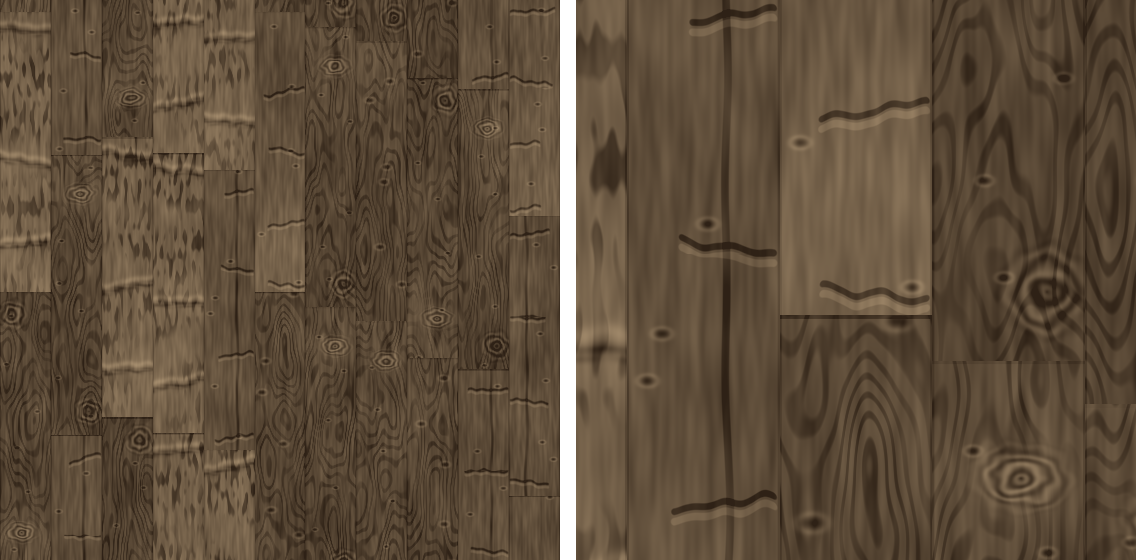
Left, the full canvas; right, a detail of the centre.
Write a Shadertoy shader that draws this texture.

```glsl
const float COLUMNS = 11.0;
const float PLANK_LENGTH = 5.5; // in plank widths
const vec3 DARK_WOOD = vec3(0.18, 0.13, 0.085);
const vec3 PALE_WOOD = vec3(0.60, 0.51, 0.395);

// Plank kinds
const int GRAIN = 0, GRAIN_FLIPPED = 1, GRAIN_PLAIN = 2, SPECKLED = 3, CRACKED = 4, SMOOTH = 5;
const int FIRST_KIND[11] = int[11](3, 0, 3, 3, 4, 5, 0, 2, 1, 0, 4);
const int SECOND_KIND[11] = int[11](1, 4, 1, 3, 3, 2, 0, 0, 2, 4, 5);
const float JOINT[11] = float[11](0.021, 0.276, 0.245, 0.273, 0.303, 0.021,
                                  0.048, 0.074, 0.139, 0.159, 0.385);

float hash(vec2 p) {
    return fract(sin(dot(p, vec2(127.1, 311.7))) * 43758.5);
}

float corner(vec2 cell, vec2 offset) {
    float angle = 6.2832 * hash(cell);
    return dot(vec2(cos(angle), sin(angle)), offset);
}

// Gradient noise, about -1 to 1
float noise(vec2 p) {
    vec2 i = floor(p), f = fract(p);
    vec2 u = f * f * f * (f * (f * 6.0 - 15.0) + 10.0);
    vec2 e = vec2(1.0, 0.0);
    float low = mix(corner(i, f), corner(i + e, f - e), u.x);
    float high = mix(corner(i + e.yx, f - e.yx), corner(i + 1.0, f - 1.0), u.x);
    return 1.4 * mix(low, high, u.y);
}

float fibres(vec2 q, float seed) {
    return 0.6 * noise(q * vec2(10.0, 1.1) + seed) + 0.5 * noise(q * vec2(21.0, 2.6) - seed);
}

float bump(float x, float width) {
    return exp(-x * x / (width * width));
}

// Soft-edged segment; px is the pixel size
float crack(vec2 q, vec2 a, vec2 b, float width, float px) {
    vec2 ab = b - a;
    float along = clamp(dot(q - a, ab) / dot(ab, ab), 0.0, 1.0);
    return 1.0 - smoothstep(width - px, width + px, length(q - a - ab * along));
}

// Concentric rings around a dark core
float knot(vec2 r, float radius, float ringRate, float seed) {
    float d = length(r) + 0.05 * noise(r * 6.0 + seed);
    float rings = 0.26 * sin(d * ringRate) * (1.0 - smoothstep(0.3 * radius, radius, d));
    return rings - 0.3 * bump(d, 0.18 * radius);
}

// Small dark eyes with a pale rim
float pinKnots(vec2 q, float seed, float size) {
    float tone = 0.0;
    for (float i = 0.0; i < 6.0; i++) {
        float across = mix(0.12, 0.9, hash(vec2(i, seed)));
        float down = (i + hash(vec2(seed, i + 9.0))) * PLANK_LENGTH / 6.0;
        float d = length((q - vec2(across, down)) * vec2(1.0, 1.6));
        tone += 0.2 * bump(d - 1.6 * size, 0.6 * size) - 0.4 * bump(d, size);
    }
    return tone;
}

float crossCracks(vec2 q, float seed, float start, float spacing, float left, float px) {
    float tone = 0.0;
    q.y += 0.06 * noise(vec2(q.x * 5.0, seed + floor(q.y)));
    for (float i = 0.0; i < 4.0; i++) {
        float slant = 0.3 * (hash(vec2(seed, i)) - 0.5);
        float begin = left + 0.35 * hash(vec2(i, seed + 4.0));
        vec2 a = vec2(begin, start + i * spacing - slant);
        vec2 b = vec2(0.96, start + i * spacing);
        tone -= 0.42 * crack(q, a, b, 0.022, px);
        tone += 0.2 * crack(q - vec2(0.0, 0.065), a, b, 0.025, px);
    }
    return tone;
}

float grainTone(vec2 q, float seed, bool bigKnot) {
    float field = 2.0 * noise(q * vec2(1.8, 0.55) + seed) + 0.3 * noise(q * vec2(5.0, 1.6) - seed);
    float rings = smoothstep(0.0, 0.9, sin(field * 17.0));
    float fade = 0.7 + 0.5 * noise(q * vec2(2.5, 0.9) + seed * 2.0);
    vec2 r = (q - vec2(0.58, 0.77)) * vec2(1.0, 1.5);
    float near = bigKnot ? bump(length(r), 0.4) : 0.0;
    float tone = 0.46 - 0.27 * rings * fade * (1.0 - near) - 0.018 * q.y;
    if (bigKnot) {
        float wedge = 0.18 * (1.0 + r.y / 0.95);
        float inside = 1.0 - smoothstep(wedge - 0.03, wedge + 0.03, abs(r.x));
        tone -= 0.2 * inside * smoothstep(0.12, 0.25, -r.y);
        tone += 0.1 * near + knot(r, 0.42, 62.0, seed);
        tone += knot(q - vec2(0.75, 5.05), 0.4, 55.0, seed + 3.0);
    }
    return tone + pinKnots(q, seed, bigKnot ? 0.035 : 0.06);
}

float speckledTone(vec2 q, float seed) {
    float density = smoothstep(-0.5, 0.2, noise(q * vec2(0.8, 1.1) + seed)) * (1.0 - 0.09 * q.y);
    float dashes = smoothstep(0.0, 0.35, noise(q * vec2(11.0, 2.8) - seed));
    float tone = 0.63 + 0.018 * q.y - 0.48 * dashes * density;
    // Saw bands: a pale ridge above a broken shadow
    for (float i = 0.0; i < 3.0; i++) {
        float slant = 0.4 * (hash(vec2(seed, i)) - 0.4);
        float h = q.y - 0.25 - 2.6 * i + 0.5 * i * (i - 1.0) + slant * (q.x - 0.5);
        h += 0.06 * noise(vec2(q.x * 4.0, seed + i));
        float broken = 0.6 + 0.6 * noise(q * vec2(5.0, 16.0) + seed);
        tone += 0.25 * bump(h, 0.06) - 0.42 * broken * bump(h - 0.13, 0.06);
    }
    return tone;
}

float plankTone(vec2 q, int kind, float seed, float px) {
    if (kind == GRAIN_FLIPPED) q.y = PLANK_LENGTH - q.y;
    float tone = 0.12 * noise(q * vec2(1.2, 0.8) + seed) + 0.24 * fibres(q, seed);
    if (kind <= GRAIN_PLAIN) return tone + grainTone(q, seed, kind != GRAIN_PLAIN);
    if (kind == SPECKLED) return tone + speckledTone(q, seed);
    tone += pinKnots(q, seed, 0.04);
    if (kind == SMOOTH)
        return tone + 0.44 + 0.008 * q.y * q.y + crossCracks(q, seed, 1.5, 1.3, 0.1, px);
    float offset = abs(q.x - 0.66 - 0.05 * noise(vec2(q.y * 0.9, seed)));
    float split = 1.0 - smoothstep(0.025 - px, 0.025 + px, offset);
    split *= 0.8 + 0.4 * noise(vec2(q.y * 1.5, seed + 5.0));
    return tone + 0.46 - 0.38 * split + crossCracks(q, seed, 0.4, 1.6, 0.1, px);
}

void mainImage(out vec4 fragColor, in vec2 fragCoord) {
    vec2 uv = fragCoord / iResolution.xy;
    float px = COLUMNS / iResolution.y;

    // Two planks per column, measured downward from each joint
    float column = floor(uv.x * COLUMNS);
    int index = int(column);
    float down = (1.0 - uv.y - JOINT[index]) * 2.0;
    bool first = floor(down) == 0.0;
    int kind = first ? FIRST_KIND[index] : SECOND_KIND[index];
    float seed = column * 3.7 + (first ? 1.3 : 47.9);

    vec2 q = vec2(fract(uv.x * COLUMNS), fract(down) * PLANK_LENGTH);
    float side = min(q.x, 1.0 - q.x);
    if (mod(column, 10.0) < 0.5) q.x = 1.0 - q.x;
    float tone = plankTone(q, kind, seed, px);

    // Seams
    tone -= 0.16 * (1.0 - smoothstep(0.01, 0.01 + px, side));
    tone -= 0.4 * hash(vec2(seed, 2.0)) * (1.0 - smoothstep(0.02, 0.02 + px, q.y));
    fragColor = vec4(mix(DARK_WOOD, PALE_WOOD, clamp(tone, 0.0, 1.1)), 1.0);
}
```
